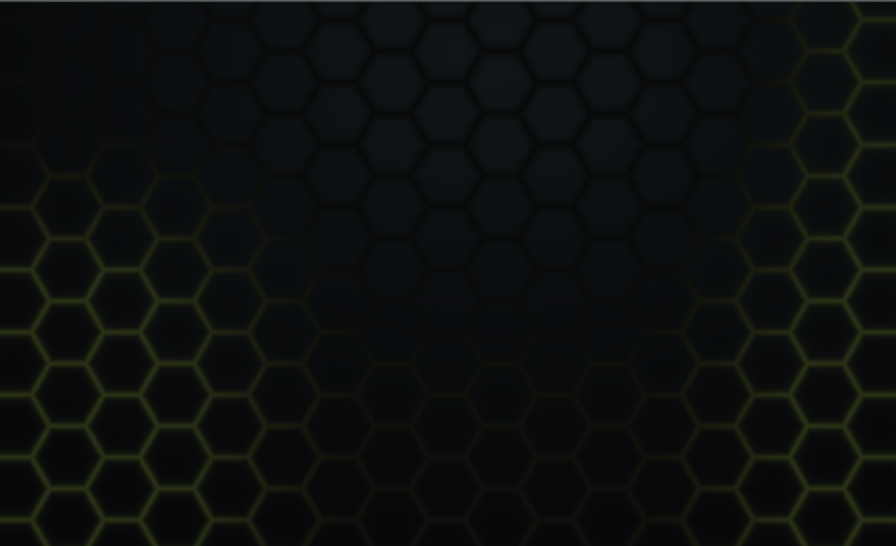
Give the GLSL for this background, as a WebGL 1 fragment shader.

```glsl
precision highp float;
// Dark honeycomb wall with olive light seeping through the seams at the sides.

uniform vec2 u_resolution;

// Lengths are in units of the canvas height.
const float CELL_HEIGHT = 0.1145;
const vec2 CELL_ORIGIN = vec2(0.124, 0.506);
const float SEAM_WIDTH = 0.0095;
const float GLOW_WIDTH = 0.0062;
const float HALO_WIDTH = 0.019;
const float RIM_HEIGHT = 0.0032;
const vec2 SHEEN_CENTER = vec2(0.90, 0.90);
const vec2 SHEEN_SIZE = vec2(0.80, 0.58);

const vec3 CELL_DARK = vec3(0.018, 0.023, 0.029);
const vec3 CELL_LIT = vec3(0.062, 0.077, 0.088);
const vec3 SEAM_DARK = vec3(0.032, 0.036, 0.034);
const vec3 GLOW_COLOR = vec3(0.125, 0.150, 0.047);
const vec3 RIM_COLOR = vec3(0.36, 0.38, 0.38);

// Distance from p to the nearest seam of a flat-topped hexagon grid.
float seamDistance(vec2 p) {
    vec2 period = vec2(sqrt(3.0), 1.0) * CELL_HEIGHT;
    vec2 a = mod(p, period) - 0.5 * period;
    vec2 b = mod(p - 0.5 * period, period) - 0.5 * period;
    vec2 q = abs(dot(a, a) < dot(b, b) ? a : b);
    return 0.5 * CELL_HEIGHT - max(q.y, dot(q, vec2(0.8660254, 0.5)));
}

// Soft bell curve of a given width.
float bell(float x, float width) {
    float t = x / width;
    return exp(-t * t);
}

// Strength of the light behind the wall: left, right and a faint floor.
float backlight(vec2 p, float aspect) {
    float left = (1.0 - smoothstep(0.16, 0.70, p.x))
               * (1.0 - smoothstep(0.40, 0.80, p.y));
    float fromRight = aspect - p.x;
    float reach = mix(0.50, 0.30, smoothstep(0.35, 0.95, p.y));
    float right = (1.0 - smoothstep(0.05, reach, fromRight))
                * mix(1.0, 0.72, smoothstep(0.4, 1.0, p.y));
    float base = 0.20 * (1.0 - smoothstep(0.20, 0.60, p.y));
    float corner = 0.10 * (1.0 - smoothstep(0.1, 0.6, p.x));
    return min(max(left, right) + base + corner, 1.0);
}

void main() {
    vec2 p = gl_FragCoord.xy / u_resolution.y;
    float aspect = u_resolution.x / u_resolution.y;
    float edge = seamDistance(p - CELL_ORIGIN);

    // Cells catch a cool sheen near the top centre.
    vec2 offset = (p - SHEEN_CENTER) / SHEEN_SIZE;
    float sheen = exp(-dot(offset, offset));
    vec3 color = mix(CELL_DARK, CELL_LIT, sheen);

    // Recessed seams, then the light that leaks through them.
    color = mix(color, SEAM_DARK, 0.9 * bell(edge, SEAM_WIDTH));
    float glow = 0.78 * bell(edge, GLOW_WIDTH) + 0.22 * bell(edge, HALO_WIDTH);
    color += GLOW_COLOR * glow * backlight(p, aspect);

    // Thin pale rim along the top.
    float pixel = 1.0 / u_resolution.y;
    float rim = smoothstep(-pixel, pixel, p.y - (1.0 - RIM_HEIGHT));
    color = mix(color, RIM_COLOR, rim);

    gl_FragColor = vec4(color, 1.0);
}
```
